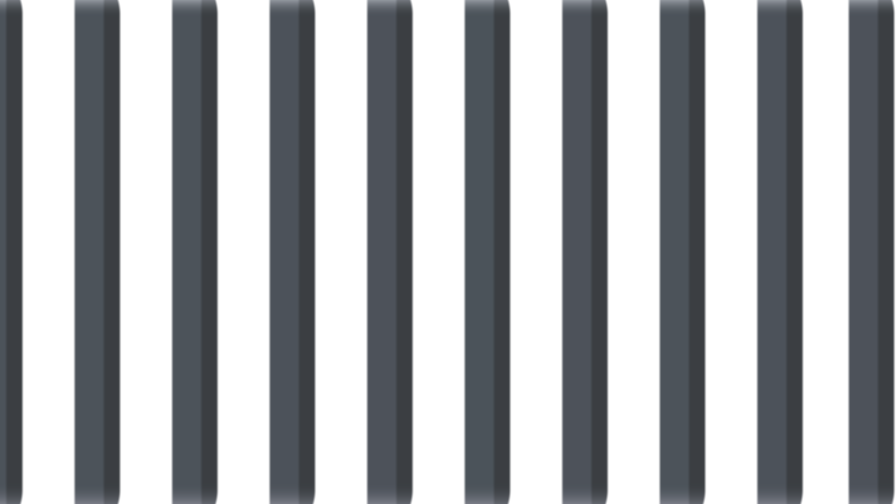
Write a WebGL 1 fragment shader that draws this pattern.

```glsl
precision highp float;
// A row of upright slate bars on white, each with a darker right-hand face.
// The bars repeat in cells across the canvas; the last is nudged inward to fit.
// Edges are soft, and both ends fade to a paler grey with eased corners.

uniform vec2 u_resolution;

// Lengths across are fractions of the canvas width.
const float PERIOD = 0.10885;
const float FIRST_LEFT = 0.0833;
const float BAR_WIDTH = 0.0506;
const float FACE_START = 0.0325;
const float LAST_BAR = 8.0;
const float LAST_SHIFT = -0.0068;
const float EDGE_SOFTNESS = 0.0020;
const float FACE_SOFTNESS = 0.0022;
const float CORNER_INSET = 0.0022;

// Lengths along the bars are fractions of the canvas height.
const float TOP_FADE = 0.034;
const float BOTTOM_FADE = 0.042;
const float CORNER_LENGTH = 0.028;

const float TINT_AMOUNT = 0.008;
const vec3 PAPER = vec3(1.0);
const vec3 FRONT = vec3(0.298, 0.324, 0.353);
const vec3 FACE = vec3(0.230, 0.245, 0.260);
const vec3 TOP_SHEEN = vec3(0.57, 0.59, 0.62);
const vec3 BOTTOM_SHEEN = vec3(0.48, 0.49, 0.53);

float hash(float n) {
    n = fract(n * 0.1031 + 0.37);
    n *= n + 33.33;
    return fract(n * (n + n));
}

// Soft step whose ramp never falls below about one pixel.
float softStep(float edge, float softness, float x) {
    float w = max(softness, 0.6 / u_resolution.x);
    return smoothstep(edge - w, edge + w, x);
}

// Strength of the pale fade, from one at an end to zero inside.
float endFade(float distanceToEnd, float fadeLength) {
    float t = clamp(1.0 - distanceToEnd / fadeLength, 0.0, 1.0);
    return t * t;
}

void main() {
    vec2 uv = gl_FragCoord.xy / u_resolution;

    // Bar index and position within the bar, with cells split mid-gap.
    float halfGap = 0.5 * (PERIOD - BAR_WIDTH);
    float bar = floor((uv.x - FIRST_LEFT + halfGap) / PERIOD);
    float shift = LAST_SHIFT * step(LAST_BAR - 0.5, bar);
    float x = uv.x - FIRST_LEFT - bar * PERIOD - shift;

    // Bar outline, drawn in a little at the right corners.
    float endDistance = min(uv.y, 1.0 - uv.y);
    float inset = CORNER_INSET * endFade(endDistance, CORNER_LENGTH);
    float coverage = softStep(0.0, EDGE_SOFTNESS, x)
        * (1.0 - softStep(BAR_WIDTH - inset, EDGE_SOFTNESS, x));

    // Front and side faces, with a faint warm or cool tint per bar.
    vec3 tint = vec3(1.0, -0.6, 0.2) * TINT_AMOUNT * (hash(bar + 2.0) - 0.5);
    vec3 color = mix(FRONT + tint, FACE, softStep(FACE_START, FACE_SOFTNESS, x));

    // Pale ends, weaker on the dark face.
    float sheen = mix(1.0, 0.65, softStep(FACE_START, FACE_SOFTNESS, x));
    color = mix(color, TOP_SHEEN, sheen * endFade(1.0 - uv.y, TOP_FADE));
    color = mix(color, BOTTOM_SHEEN, sheen * endFade(uv.y, BOTTOM_FADE));

    gl_FragColor = vec4(mix(PAPER, color, coverage), 1.0);
}
```
